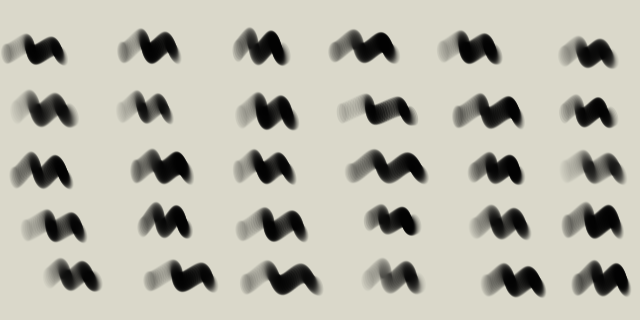
Write a WebGL 2 fragment shader that draws this pattern.

```glsl
#version 300 es
precision highp float;
// Six by five wavy brush marks in black ink on warm grey paper.
// Each mark sweeps a narrow leaning oval nib along a skewed wave; translucent
// stamps build up from a grey start to a black body and a soft tail.
uniform vec2 u_resolution;
out vec4 outColor;

const float PI = 3.14159265;
const int COLUMNS = 6;
const int ROWS = 5;
const int STAMPS = 52;
const vec3 PAPER = vec3(0.853, 0.847, 0.792);
const vec3 INK = vec3(0.008);

// Four independent random values for one grid cell.
vec4 hash4(vec2 cell, float seed) {
  vec4 q = fract((cell.xyxy + seed) * vec4(0.1031, 0.1030, 0.0973, 0.1099));
  q += dot(q, q.wzxy + 33.33);
  return fract((q.xxyz + q.yzzw) * q.zywx);
}

// Centre of a mark: columns drift right towards the bottom.
vec2 markCentre(vec2 cell, vec2 jitter) {
  float below = float(ROWS - 1) - cell.y;
  float drift = 0.026 * below * (cell.x > 4.5 ? 0.4 : 1.0);
  vec2 centre = vec2(0.105 + 0.348 * cell.x + drift,
                     0.13 + 0.168 * cell.y + 0.0026 * cell.y * cell.y);
  return centre + (jitter - 0.5) * vec2(0.045, 0.022);
}

// Position along the stroke: long rises, steep falls, slight descent.
vec2 strokePath(float t, float span, float height, float skew, float phase) {
  float angle = 4.0 * PI * t + phase;
  float lean = skew * (1.0 - 0.45 * t) / (4.0 * PI);
  float x = t - 0.5 - lean * cos(angle);
  float y = -height * cos(angle) * (1.0 - 0.3 * t) - 0.012 * (t - 0.5);
  return vec2(x * span, y);
}

// Coverage of an oval nib tipped to the left by the given angle.
float nib(vec2 p, vec2 radius, float tilt) {
  float c = cos(tilt), s = sin(tilt);
  vec2 q = vec2(c * p.x + s * p.y, c * p.y - s * p.x) / radius;
  return 1.0 - smoothstep(0.8, 1.05, length(q));
}

// Ink flow: dry start, loaded body, lifted tail, with uneven pressure.
float inkFlow(float t, float pressure, float phase) {
  float load = mix(0.10, 0.40, smoothstep(0.12, 0.62, t));
  float lift = 1.0 - 0.7 * smoothstep(0.86, 1.0, t);
  float uneven = 1.0 + 0.3 * sin(9.0 * t + phase) + 0.15 * sin(23.0 * t + 2.0 * phase);
  return load * lift * uneven * pressure;
}

// Light left through one mark: 1 is bare paper, 0 is solid ink.
float markLight(vec2 p, vec2 cell, vec4 shape, vec4 touch) {
  float middle = 1.0 - abs(cell.x - 2.5) / 2.5;
  float span = mix(0.135, 0.175 + 0.06 * middle, shape.x);
  float height = mix(0.016, 0.027, shape.y);
  float skew = mix(0.5, 1.15, shape.z);
  float phase = mix(-0.3, 1.1, shape.w * shape.w);
  float pressure = mix(0.4, 1.0, smoothstep(0.0, 0.35, touch.x));
  vec2 radius = vec2(mix(0.016, 0.021, touch.y), mix(0.032, 0.039, touch.z));
  float light = 1.0;
  for (int i = 0; i < STAMPS; i++) {
    float t = float(i) / float(STAMPS - 1);
    vec2 tip = strokePath(t, span, height, skew, phase);
    float tilt = mix(0.08, 0.3, t) + 0.15 * (touch.w - 0.5);
    light *= 1.0 - inkFlow(t, pressure, 6.0 * touch.w) * nib(p - tip, radius, tilt);
  }
  return light;
}

void main() {
  vec2 p = gl_FragCoord.xy / u_resolution.y;
  float light = 1.0;
  for (int row = 0; row < ROWS; row++) {
    for (int column = 0; column < COLUMNS; column++) {
      vec2 cell = vec2(column, row);
      vec4 touch = hash4(cell, 17.3);
      vec2 local = p - markCentre(cell, hash4(cell, 41.7).xy);
      // Skip marks that cannot reach this point.
      if (abs(local.x) < 0.18 && abs(local.y) < 0.09) {
        light *= markLight(local, cell, hash4(cell, 5.1), touch);
      }
    }
  }
  outColor = vec4(mix(INK, PAPER, light), 1.0);
}
```
